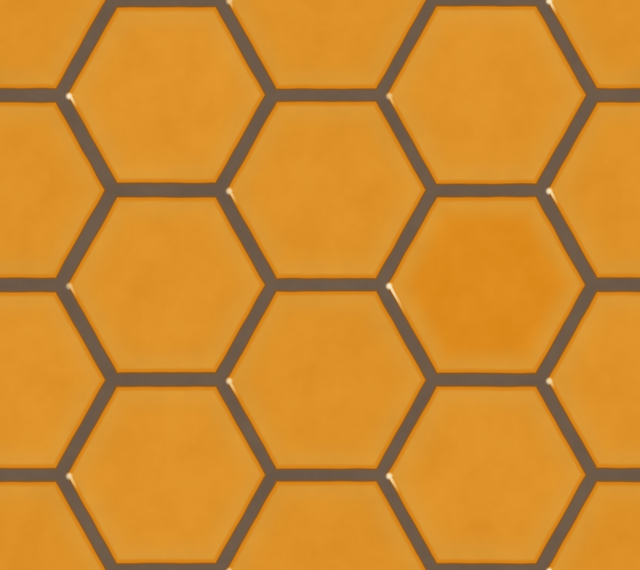
A WebGL 1 fragment shader for this pattern:

```glsl
precision highp float;

// Amber hexagonal floor tiles with flat tops, set in grey-brown grout.
// Two offset lattices give the nearest tile centre; the distance to the joint
// shapes grout, rim and face, and wrapping gradient noise mottles the glaze.

uniform vec2 u_resolution;

#define REPEATS vec2(2.0, 3.0)        // lattice cells across and up, two tiles each
#define OFFSET_X 0.010                // sideways shift of the lattice, canvas widths
#define JOINT 0.037                   // half width of the grout, tile heights
#define JOINT_VARY 0.008              // spread of joint width between tiles
#define MOTTLE 0.030                  // strength of the glaze mottling
#define DEEP_TILE vec2(3.0, 3.0)      // tile with the deeper glaze, half cells
#define FACE vec3(0.870, 0.570, 0.160)
#define BEVEL vec3(0.855, 0.590, 0.205)
#define RIM vec3(0.840, 0.515, 0.105)
#define SHOULDER vec3(0.510, 0.335, 0.160)
#define GROUT vec3(0.425, 0.350, 0.285)
#define GLINT vec3(1.000, 0.940, 0.800)

const vec2 CELL = vec2(1.7320508, 1.0);

float hash(vec2 p) {
  return fract(sin(dot(p, vec2(127.1, 311.7))) * 43758.55);
}

vec2 gradient(vec2 p, vec2 period) {
  float angle = 6.28319 * hash(mod(p, period) + 0.5);
  return vec2(cos(angle), sin(angle));
}

// Gradient noise that wraps after a whole period.
float noise(vec2 p, vec2 period) {
  vec2 i = floor(p), f = p - i;
  vec2 u = f * f * f * (f * (f * 6.0 - 15.0) + 10.0);
  vec2 e = vec2(1.0, 0.0);
  float a = dot(gradient(i, period), f);
  float b = dot(gradient(i + e.xy, period), f - e.xy);
  float c = dot(gradient(i + e.yx, period), f - e.yx);
  float d = dot(gradient(i + e.xx, period), f - e.xx);
  return mix(mix(a, b, u.x), mix(c, d, u.x), u.y);
}

float mottling(vec2 uv) {
  float sum = 0.0, gain = 0.6;
  vec2 period = vec2(13.0, 11.0);
  for (int i = 0; i < 4; i++) {
    sum += gain * noise(uv * period, period);
    period *= 2.0;
    gain *= 0.7;
  }
  return sum;
}

// Offset from the nearest tile centre.
vec2 nearestTile(vec2 p) {
  vec2 a = mod(p, CELL) - 0.5 * CELL;
  vec2 b = mod(p + 0.5 * CELL, CELL) - 0.5 * CELL;
  return dot(a, a) < dot(b, b) ? a : b;
}

// Distance inward from the centre line of the joint.
float jointDistance(vec2 q) {
  q = abs(q);
  return 0.5 - max(q.y, 0.8660254 * q.x + 0.5 * q.y);
}

// Bright chip at the left corner with a thin streak down the lower left edge.
float cornerGlint(vec2 q, float d, float reach, float soft) {
  vec2 fromCorner = q - vec2(-0.526, -0.006);
  float chip = 1.0 - smoothstep(0.006, 0.020 + soft, length(fromCorner));
  float along = dot(fromCorner, vec2(0.5, -0.8660254));
  float streak = 1.0 - smoothstep(0.003, 0.007 + soft, abs(d - JOINT - 0.008));
  streak *= smoothstep(-0.01, 0.01, along) * (1.0 - smoothstep(0.0, reach, along));
  streak *= step(q.x, 0.0) * step(q.y, 0.0);
  return max(chip, 0.9 * streak);
}

void main() {
  vec2 uv = gl_FragCoord.xy / u_resolution;
  uv.x -= OFFSET_X;
  vec2 p = uv * REPEATS * CELL;
  float soft = max(0.006, 0.7 * REPEATS.y / u_resolution.y);

  // Tile under this point, with its own wrapped number
  vec2 q = nearestTile(p);
  vec2 id = mod(floor(2.0 * (p - q) / CELL + 0.5), 2.0 * REPEATS);
  float vary = hash(id + 3.7);
  float deep = 1.0 - step(0.5, distance(id, DEEP_TILE));

  // Slightly uneven tile edge
  float waver = 0.004 * noise(uv * vec2(28.0, 24.0), vec2(28.0, 24.0));
  float d = jointDistance(q) + JOINT_VARY * (vary - 0.5) + waver;

  // Glazed face: deeper towards the middle, paler near the edge
  float grain = mottling(uv);
  float middle = smoothstep(0.06, 0.20, d + 0.06 * grain);
  vec3 color = mix(BEVEL, FACE, middle);
  color += vec3(0.7, 1.0, 0.9) * MOTTLE * grain;
  color += 0.012 * (hash(id + 9.1) - 0.5);
  color -= deep * smoothstep(0.04, 0.20, d) * vec3(0.005, 0.028, 0.045);
  color = mix(RIM, color, smoothstep(JOINT + 0.008, JOINT + 0.030, d));

  // Joint: grey core, brown shoulder, then the tile rim
  vec3 joint = GROUT * (1.0 + 0.08 * grain);
  joint = mix(joint, SHOULDER, smoothstep(JOINT - 0.018, JOINT - 0.002, d));
  color = mix(joint, color, smoothstep(JOINT - soft, JOINT + soft, d));

  // Worn corner, longest on the deeper tile
  float reach = 0.05 + 0.08 * hash(id + 5.3) + 0.12 * deep;
  float shine = 0.55 + 0.4 * hash(id + 1.9);
  color = mix(color, GLINT, shine * cornerGlint(q, d, reach, soft));

  gl_FragColor = vec4(clamp(color, 0.0, 1.0), 1.0);
}
```
